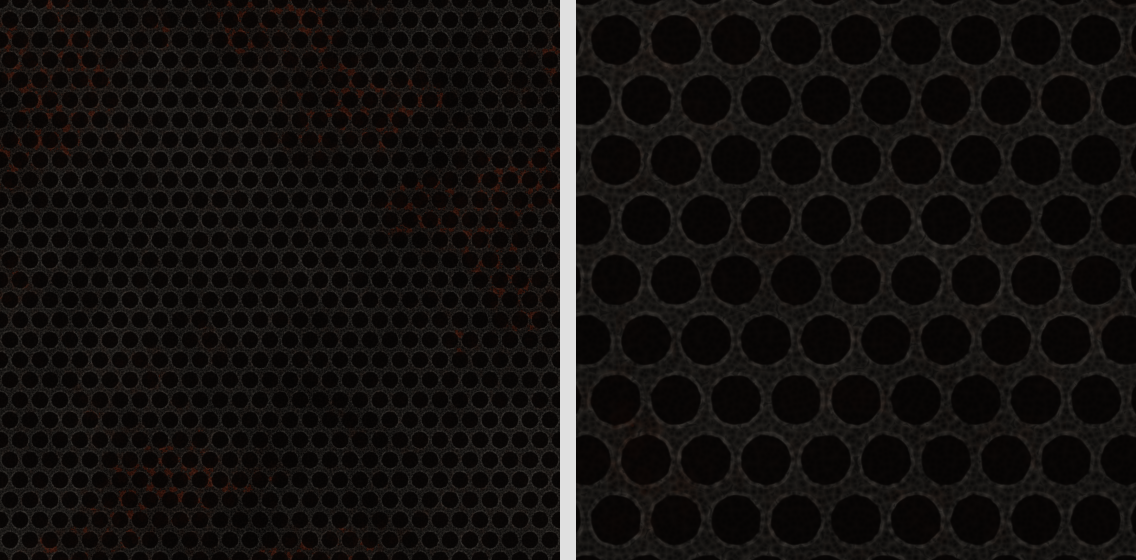
Left: the whole. Right: its middle third, enlarged.
A WebGL 2 fragment shader for this texture:

```glsl
#version 300 es
precision highp float;

uniform vec2 u_resolution;
out vec4 fragColor;

const float TAU = 6.2831853;

vec2 hash22(vec2 p) {
    vec3 q = fract(p.xyx * vec3(0.1031, 0.1030, 0.0973));
    q += dot(q, q.yzx + 33.33);
    return fract((q.xx + q.yz) * q.zy);
}

// Distance to the nearest scattered point, wrapping after "period" cells
float cellular(vec2 uv, float period) {
    vec2 p = uv * period;
    vec2 base = floor(p);
    float nearest = 4.0;
    for (int y = -1; y <= 1; y++) {
        for (int x = -1; x <= 1; x++) {
            vec2 cell = base + vec2(x, y);
            vec2 offset = cell + hash22(mod(cell, period) + period) - p;
            nearest = min(nearest, dot(offset, offset));
        }
    }
    return sqrt(nearest);
}

// Broad seamless clouds from sines of whole frequencies, about -1 to 1
float clouds(vec2 uv, float phase) {
    vec2 a = uv * TAU;
    float sum = sin(a.x + 1.3 * sin(a.y + phase) + phase);
    sum += 0.7 * sin(2.0 * a.y - a.x + 1.5 * sin(3.0 * a.x + phase));
    sum += 0.5 * sin(5.0 * a.x + 3.0 * a.y + 2.0 * sin(4.0 * a.y - phase));
    sum += 0.4 * sin(7.0 * a.y - 6.0 * a.x + 2.0 * sin(9.0 * a.x + phase));
    return sum / 2.0;
}

void main() {
    vec2 uv = gl_FragCoord.xy / u_resolution;
    float count = 28.0;
    float pixel = count / min(u_resolution.x, u_resolution.y);

    // Grain and wear
    float grain = cellular(uv, 256.0) - 0.48;
    float grit = cellular(uv, 150.0) - 0.48;
    float blotch = cellular(uv, 44.0);
    float shade = clouds(uv, 0.6);

    // Staggered rows of round holes
    vec2 grid = uv * count;
    float row = floor(grid.y + 0.5);
    grid.x += 0.5 * mod(row, 2.0);
    vec2 id = mod(floor(grid + 0.5), count);
    vec2 local = fract(grid + 0.5) - 0.5;
    vec2 variation = hash22(id + 7.0);
    float radius = length(local) + 0.025 * grit;
    float soft = 0.7 * pixel + 0.01;
    float hole = 1.0 - smoothstep(0.41 - soft, 0.41 + soft, radius);
    float rim = 1.0 - smoothstep(0.015, 0.03 + soft, abs(radius - 0.445));

    // Rust gathers in broad patches, broken into small flecks
    float patches = smoothstep(-0.1, 0.9, clouds(uv.yx, 2.4));
    float flecks = smoothstep(0.5, 0.1, blotch + 0.5 * grit);
    float rust = clamp(patches * (0.3 + 0.7 * flecks) + 0.35 * flecks * variation.x, 0.0, 1.0);

    // Worn plate with a thin, paler rim
    vec3 plate = mix(vec3(0.095, 0.088, 0.08), vec3(0.12, 0.062, 0.04), 0.75 * rust);
    vec3 edge = mix(vec3(0.16, 0.15, 0.14), vec3(0.17, 0.095, 0.065), 0.7 * rust);
    vec3 color = mix(plate, edge, rim * (0.5 + 0.4 * variation.y));
    color *= 1.0 + 0.18 * shade + 0.9 * grain + 0.5 * grit;

    // Red stains and dark pits
    float stain = smoothstep(0.72, 0.95, rust) * flecks;
    color += vec3(0.09, 0.015, 0.0) * stain;
    color *= 1.0 - 0.5 * smoothstep(0.2, 0.45, grit + 0.3 * grain);

    // Dark hole, with a little dust and rust inside
    vec3 inside = vec3(0.029, 0.021, 0.018) * (1.0 + 0.7 * grain + 0.12 * shade);
    inside += vec3(0.022, 0.004, 0.0) * rust;
    color = mix(color, inside, hole);

    fragColor = vec4(max(color, 0.0), 1.0);
}
```
